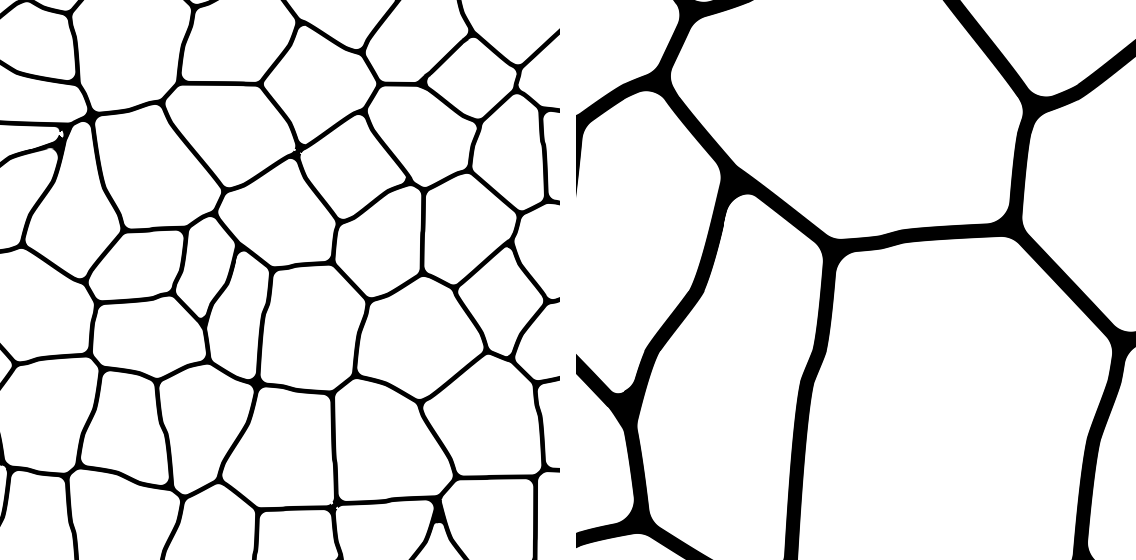
Left: the whole. Right: its middle third, enlarged.
A WebGL 1 fragment shader for this pattern:

```glsl
precision highp float;
// Black network of rounded, irregular cells on white: a curved Voronoi diagram.

uniform vec2 u_resolution;

#define CELLS 6.2          // cells across the canvas
#define JITTER 0.9         // scatter of the sites, 0 = regular grid
#define METRIC 1.5         // Minkowski exponent, 2 = straight walls
#define HALF_WALL 0.0042   // half the wall thickness, in canvas units
#define CORNER 0.0155      // corner radius, in canvas units
#define SEED 17.0

const vec3 WALL_COLOR = vec3(0.0);
const vec3 CELL_COLOR = vec3(1.0);

vec2 hash2(vec2 p) {
  vec2 q = vec2(dot(p, vec2(127.1, 311.7)), dot(p, vec2(269.5, 183.3)));
  return fract(sin(q + SEED) * 43758.5453);
}

vec2 site(vec2 cell) {
  return cell + 0.5 + JITTER * (hash2(cell) - 0.5);
}

// Minkowski length of v (x) and its gradient (yz)
vec3 metric(vec2 v) {
  vec2 a = abs(v) + 1e-5;
  float len = pow(pow(a.x, METRIC) + pow(a.y, METRIC), 1.0 / METRIC);
  return vec3(len, sign(v) * pow(a / len, vec2(METRIC - 1.0)));
}

// Distance to the wall between two sites (x) and its inward normal (yz)
vec3 wall(vec3 own, vec3 other) {
  vec3 diff = other - own;
  float slope = max(length(diff.yz), 1e-3);
  return vec3(diff.x / (slope * CELLS), diff.yz / slope);
}

// Distance beyond the circle that rounds the corner between two walls
float cornerDistance(vec3 a, vec3 b) {
  float reach = HALF_WALL + CORNER;
  float u = reach - a.x;
  float v = reach - b.x;
  float c = dot(a.yz, b.yz);
  if (abs(c) > 0.999 || u - c * v <= 0.0 || v - c * u <= 0.0) return -1.0;
  return sqrt((u * u + v * v - 2.0 * u * v * c) / (1.0 - c * c)) - CORNER;
}

// Signed distance to the wall network, positive inside the walls
float network(vec2 p) {
  vec2 base = floor(p);

  // Nearest site
  vec2 ownCell = base;
  vec3 own = vec3(1e3, 0.0, 0.0);
  for (int j = -2; j <= 2; j++) {
    for (int i = -2; i <= 2; i++) {
      vec2 cell = base + vec2(float(i), float(j));
      vec3 m = metric(p - site(cell));
      if (m.x < own.x) {
        own = m;
        ownCell = cell;
      }
    }
  }

  // Nearest wall
  vec3 nearest = vec3(1e3, 0.0, 0.0);
  for (int j = -2; j <= 2; j++) {
    for (int i = -2; i <= 2; i++) {
      if (i == 0 && j == 0) continue;
      vec2 cell = ownCell + vec2(float(i), float(j));
      vec3 w = wall(own, metric(p - site(cell)));
      if (w.x < nearest.x) nearest = w;
    }
  }

  // Fill the corners that wall makes with the others
  float d = HALF_WALL - nearest.x;
  for (int j = -2; j <= 2; j++) {
    for (int i = -2; i <= 2; i++) {
      if (i == 0 && j == 0) continue;
      vec2 cell = ownCell + vec2(float(i), float(j));
      vec3 w = wall(own, metric(p - site(cell)));
      d = max(d, cornerDistance(nearest, w));
    }
  }
  return d;
}

void main() {
  float size = min(u_resolution.x, u_resolution.y);
  vec2 uv = gl_FragCoord.xy / size;
  float soft = 0.6 / size;
  float ink = smoothstep(-soft, soft, network(uv * CELLS));
  gl_FragColor = vec4(mix(CELL_COLOR, WALL_COLOR, ink), 1.0);
}
```
